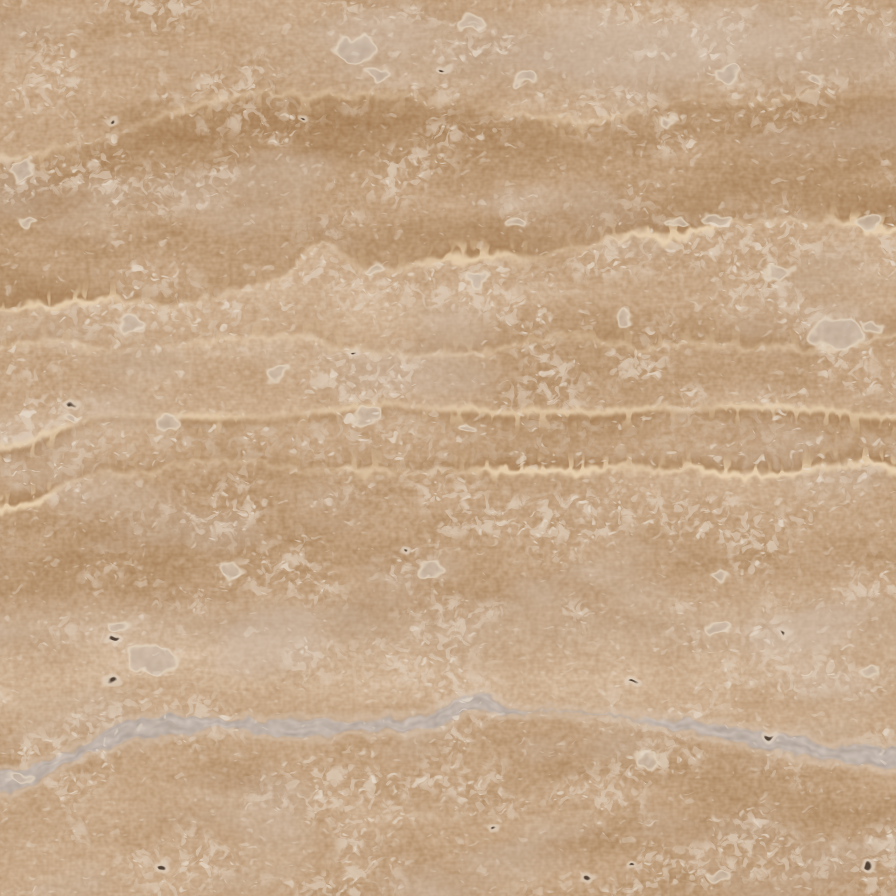
Write a Shadertoy shader that draws this texture.

```glsl
vec2 hash(vec2 p) {
    vec3 q = fract(p.xyx * vec3(.1031, .1030, .0973));
    q += dot(q, q.yzx + 33.33);
    return fract((q.xx + q.yz) * q.zy);
}

float corner(vec2 cell, vec2 offset) {
    float angle = 6.2832 * hash(cell).x;
    return dot(vec2(cos(angle), sin(angle)), offset);
}

float noise(vec2 p) {
    vec2 i = floor(p), f = p - i, e = vec2(1, 0);
    vec2 u = f * f * f * (f * (f * 6. - 15.) + 10.);
    return 1.4 * mix(mix(corner(i, f), corner(i + e, f - e), u.x),
                     mix(corner(i + e.yx, f - e.yx), corner(i + 1., f - 1.), u.x), u.y);
}

float fbm(vec2 p) {
    float sum = 0., gain = .6;
    for (int i = 0; i < 4; i++) {
        sum += gain * noise(p);
        p = p * 2.03 + 17.3;
        gain *= .5;
    }
    return sum;
}

float bump(float x, float width) {
    return exp(-x * x / (width * width));
}

// Distance to a pebble in its cell, or far away when the cell is empty
float pebble(vec2 p, float share, float size) {
    vec2 cell = floor(p), pick = hash(cell + 57.);
    vec2 offset = p - cell - mix(vec2(.35), vec2(.65), hash(cell));
    float radius = size * (.45 + .55 * pick.y);
    return pick.x < share ? length(offset * vec2(.8, 1.3)) - radius : 1.;
}

// Toothed crystal seam: brown fringe on the positive side, cream edge at zero
vec3 seam(vec3 col, float x, float d, float seed, float strength) {
    float teeth = noise(vec2(x * 75. + seed, d * 22.)) + .5 * noise(vec2(x * 150., d * 60. + seed));
    float presence = smoothstep(-.5, .2, noise(vec2(x * 8., seed + .4)));
    float fringe = smoothstep(-.005, .004, d) * exp(-max(d, 0.) / .015);
    float edge = bump(d + .003 - .004 * teeth, .0045);
    float columns = smoothstep(.1, .5, teeth) * bump(d - .007, .009);
    col = mix(col, vec3(.59, .42, .25), clamp(fringe * (.85 + .5 * teeth) * (.45 + .55 * presence) * strength, 0., 1.));
    return mix(col, vec3(.92, .83, .70), clamp(edge + .7 * columns, 0., 1.) * (.25 + .65 * presence) * strength);
}

void mainImage(out vec4 fragColor, in vec2 fragCoord) {
    vec2 p = fragCoord / iResolution.xy;
    float x = p.x;
    vec2 rough = p + .005 * vec2(noise(p * 45.), noise(p * 45. + 31.))
               + .0025 * vec2(noise(p * 110.), noise(p * 110. + 53.));

    // Heights above the bedding lines
    float ridge = rough.y - .82 - .07 * smoothstep(0., .3, x) + .025 * bump(x - .65, .12) - .014 * fbm(vec2(x * 6., 1.3));
    float upper = rough.y - .66 - .09 * smoothstep(0., .9, x) - .035 * bump(x - .36, .035) - .022 * fbm(vec2(x * 9., 5.4));
    float faint = rough.y - .62 - .035 * fbm(vec2(x * 5., 9.7));
    float middle = p.y - .538 + .045 * (1. - smoothstep(0., .12, x)) - .014 * fbm(vec2(x * 7., 13.6));
    float lower = rough.y - .478 + .04 * (1. - smoothstep(0., .15, x)) - .015 * bump(x - .25, .06) - .016 * fbm(vec2(x * 8., 18.2));
    float vein = rough.y - .19 + .06 * (1. - smoothstep(0., .18, x)) - .018 * bump(x - .53, .03)
               - .016 * bump(x - .62, .12) + .035 * smoothstep(.75, 1., x) - .008 * fbm(vec2(x * 9., 22.5));
    float lens = smoothstep(-.01, .01, lower) * (1. - smoothstep(-.01, 0., middle));

    // Layer tones from umber to cream
    float tone = mix(.42, .6, smoothstep(-.2, .2, fbm(p * vec2(2., 7.))));
    tone += .22 * smoothstep(-.13, -.01, upper) * (1. - smoothstep(-.01, .015, upper));
    tone -= .18 * smoothstep(0., .03, upper) * (1. - smoothstep(-.04, .02, ridge));
    tone -= .14 * bump(ridge + .025, .022);
    tone += .16 * lens;
    tone -= .18 * bump(p.y - .38, .06);
    tone += .2 * bump(p.y - .26, .05);
    tone -= .06 * (1. - smoothstep(-.03, 0., vein));
    tone += .26 * fbm(p * vec2(4., 16.)) + .22 * fbm(p * vec2(14., 28.));
    tone += .2 * noise(p * 125.) + .17 * noise(p * 220.) + .08 * noise(p * vec2(60., 340.));
    vec3 col = mix(vec3(.675, .53, .38), vec3(.845, .74, .63), clamp(tone, -.2, 1.2));

    // Greyish clouds
    float cloud = .7 * smoothstep(0., .5, fbm(p * vec2(5., 11.) + 40.));
    cloud += .8 * bump(p.y - .94, .035) * smoothstep(.2, .6, x) + .4 * bump(p.y - .3, .03);
    col = mix(col, vec3(.815, .745, .69), .5 * min(cloud, 1.));

    // Clustered pale crystals
    float cluster = smoothstep(-.15, .35, fbm(p * vec2(9., 13.) + 70.));
    cluster += .6 * lens + .5 * bump(upper + .03, .03) + .25 * bump(lower + .04, .03);
    float crystals = smoothstep(.0, .38, fbm(rough * vec2(52., 60.)));
    crystals = max(crystals, .8 * smoothstep(.12, .45, noise(rough * 115. + 9.)));
    col = mix(col, vec3(.875, .81, .74), .72 * crystals * min(cluster, 1.));

    // Seams
    col = seam(col, x, -ridge, 3., .45);
    col = seam(col, x, upper, 11., .95);
    col = seam(col, x, faint, 23., .4);
    col = seam(col, x, -middle, 37., .8);
    col = seam(col, x, lower, 51., 1.);

    // Grey vein, thinned where it breaks
    float width = .0095 * (1. + .6 * noise(vec2(x * 14., 3.7))) * (1. - .85 * smoothstep(.55, .6, x) * (1. - smoothstep(.7, .77, x)));
    float body = 1. - smoothstep(width - .003, width + .002, abs(vein));
    vec3 grey = vec3(.745, .70, .67) + .06 * noise(vec2(x * 40., vein * 200.)) + .05 * noise(p * 120.);
    col = mix(col, vec3(.84, .76, .68), .5 * bump(abs(vein) - width - .003, .004));
    col = mix(col, grey, .88 * body);

    // Grey pebbles with cream rims
    for (int i = 0; i < 2; i++) {
        float scale = 9. + 9. * float(i);
        float d = pebble((rough + .006 * noise(p * 60.)) * scale + 13. * float(i), .1, .2) / scale;
        vec3 core = vec3(.785, .715, .65) + .05 * noise(p * 100.);
        col = mix(col, core, .75 * (1. - smoothstep(-.003, .002, d)));
        col = mix(col, vec3(.89, .83, .75), .75 * bump(d, .0022));
    }

    // Small white flecks, gathered in the crystal clusters
    for (int i = 0; i < 3; i++) {
        float scale = 42. + 24. * float(i);
        float d = pebble((rough + .004 * noise(p * 90.)) * scale + 29. * float(i), .14, .2) / scale;
        col = mix(col, vec3(.90, .85, .79), (.35 + .4 * min(cluster, 1.)) * (1. - smoothstep(-.0015, .0015, d)));
    }

    // Dark pits in pale halos
    float pit = pebble(rough * 19. + 5., .035, .075) / 19.;
    col = mix(col, vec3(.88, .82, .75), .7 * (1. - smoothstep(.002, .006, pit)));
    col = mix(col, vec3(.22, .16, .12), .85 * (1. - smoothstep(-.002, .001, pit)));

    fragColor = vec4(col, 1.);
}
```
